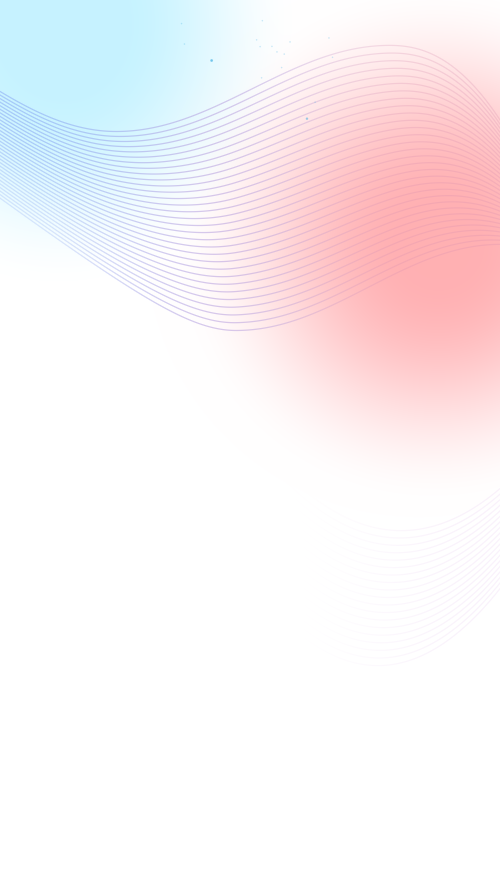
A Shadertoy shader for this background:

```glsl
// Soft blue and coral glows on white, with ribbons of fine wavy lines and small sparks.

// Canvas space: x runs 0..4.3 rightward, y runs 0..7.7 downward.
const vec2 CANVAS = vec2(4.3, 7.7);
const float PI = 3.14159;

float glow(vec2 p, vec2 centre, float inner, float outer) {
    return 1.0 - smoothstep(inner, outer, length(p - centre));
}

float hash(float n) {
    return fract(sin(n * 127.1) * 4375.85);
}

// Each ribbon function returns its upper and lower edge heights at x.
vec2 mainRibbon(float x) {
    float top = 0.76 + 0.37 * cos(PI * (x - 1.0) / 2.35);
    top += 0.38 * pow(max(x - 3.35, 0.0) / 0.95, 2.6);
    top -= 0.06 * pow(max(1.0 - x, 0.0), 2.0);
    float d = x - 2.03;
    float rise = d < 0.0 ? 0.75 * (sqrt(d * d + 0.36) - 0.6)
                         : 0.37 * (1.0 - cos(PI * d / 2.27));
    return vec2(top, 2.84 - rise);
}

vec2 faintRibbon(float x) {
    vec2 d = x - vec2(3.45, 3.25);
    return vec2(4.56, 5.72) - vec2(0.5, 0.6) * d * d;
}

// Coverage of evenly blended lines between the two edges.
float ribbonLines(vec2 p, vec2 edges, vec2 nextEdges, float count, float width, float aa) {
    float t = (p.y - edges.x) / (edges.y - edges.x);
    float line = clamp(floor(t * count + 0.5), 0.0, count) / count;
    vec2 slopes = (nextEdges - edges) / 0.01;
    float slope = mix(slopes.x, slopes.y, line);
    float d = abs(p.y - mix(edges.x, edges.y, line)) / sqrt(1.0 + slope * slope);
    return clamp(0.5 * (width + aa) - d, 0.0, min(width, aa)) / aa;
}

float spark(vec2 p, vec2 centre, float radius, float aa) {
    return 1.0 - smoothstep(max(radius - aa, 0.0), radius + 0.5 * aa, length(p - centre));
}

void mainImage(out vec4 fragColor, in vec2 fragCoord) {
    vec2 uv = fragCoord / iResolution.xy;
    vec2 p = vec2(uv.x, 1.0 - uv.y) * CANVAS;
    float aa = CANVAS.x / iResolution.x;

    // Background glows
    vec3 color = vec3(1.0);
    float blue = 0.9 * glow(p * vec2(1.0, 0.88), vec2(0.55, 0.15), 0.5, 2.05)
               + 0.1 * glow(p, vec2(0.3, 0.4), 0.6, 2.2);
    color = mix(color, vec3(0.775, 0.95, 1.0), blue);
    float coral = 0.93 * glow(p, vec2(3.77, 2.1), 0.3, 2.25)
                + 0.07 * glow(p, vec2(3.6, 2.1), 0.8, 2.7);
    color = mix(color, vec3(1.0, 0.69, 0.70), coral);

    // Main ribbon: blue through lavender to rose, paler toward the lower left
    vec2 edges = mainRibbon(p.x);
    float lines = ribbonLines(p, edges, mainRibbon(p.x + 0.01), 30.0, 0.011, aa);
    vec3 ink = mix(vec3(0.52, 0.64, 0.95), vec3(0.70, 0.60, 0.86), smoothstep(0.2, 2.0, p.x));
    ink = mix(ink, vec3(0.84, 0.55, 0.68), smoothstep(2.2, 3.6, p.x));
    float strength = mix(0.52, 0.26, smoothstep(1.8, 3.2, p.x));
    float depth = (p.y - edges.x) / (edges.y - edges.x);
    strength *= 1.0 - 0.5 * smoothstep(0.2, 1.0, depth) * (1.0 - smoothstep(0.3, 1.6, p.x));
    color = mix(color, ink, lines * strength);

    // Faint lower ribbon, fading out to the left
    float faint = ribbonLines(p, faintRibbon(p.x), faintRibbon(p.x + 0.01), 18.0, 0.011, aa);
    color = mix(color, vec3(0.88, 0.74, 0.92), faint * 0.2 * smoothstep(2.4, 4.2, p.x));

    // Scattered sparks, with two brighter ones
    float sparks = 0.0;
    for (float i = 1.0; i < 15.0; i++) {
        vec2 centre = vec2(mix(1.4, 2.95, hash(i)), mix(0.05, 1.0, hash(i + 31.0)));
        sparks = max(sparks, 0.25 * spark(p, centre, 0.008, aa));
    }
    sparks = max(sparks, 0.65 * spark(p, vec2(1.82, 0.52), 0.013, aa));
    sparks = max(sparks, 0.5 * spark(p, vec2(2.64, 1.02), 0.012, aa));
    color = mix(color, vec3(0.20, 0.66, 0.88), sparks);

    fragColor = vec4(color, 1.0);
}
```
